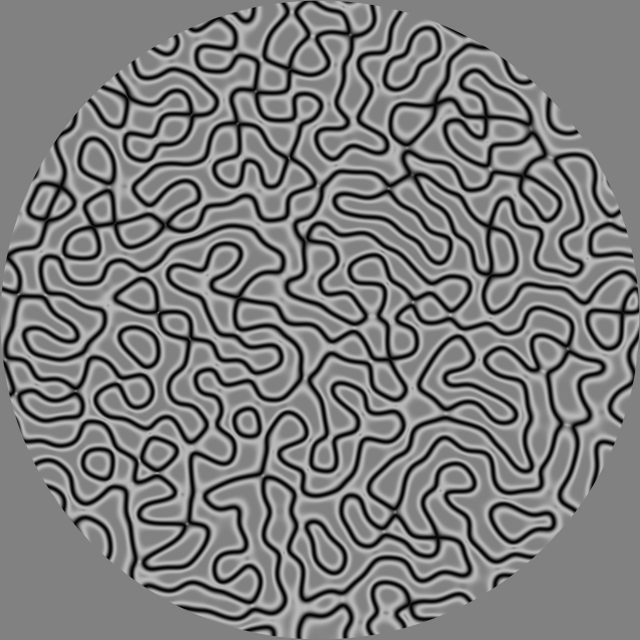
This pattern is drawn by a Shadertoy shader. Its source:

```glsl
const float PI = 3.14159265;
const int   WAVE_COUNT   = 72;     // plane waves summed into the field
const float WAVELENGTH   = 0.075;  // mean wavelength, in canvas units
const float BAND_SPREAD  = 0.35;   // relative spread of the wave numbers
const float CURVATURE    = 0.7;    // field curvature used for distances
const float LINE_RADIUS  = 0.0043; // where the dark line turns into halo
const float DISC_RADIUS  = 0.499;
const float BASE_GREY    = 0.504;
const float CONTRAST     = 0.49;

float hash(float n) {
    return fract(sin(n * 12.9898 + 4.137) * 43758.547);
}

// Random band-limited field: x = value, yz = gradient per unit of phase
vec3 waveField(vec2 p) {
    vec3 field = vec3(0.0);
    for (int i = 0; i < WAVE_COUNT; i++) {
        float id = float(i);
        float angle = (id + hash(id)) * PI / float(WAVE_COUNT);
        float stretch = 1.0 + BAND_SPREAD * (2.0 * hash(id + 101.3) - 1.0);
        vec2 wave = stretch * vec2(cos(angle), sin(angle));
        float phase = 2.0 * PI * (dot(p, wave) / WAVELENGTH + hash(id + 211.7));
        field += vec3(cos(phase), -sin(phase) * wave);
    }
    return field * sqrt(2.0 / float(WAVE_COUNT));
}

// Second-order distance to the zero contour, stable at peaks and saddles
float contourDistance(vec2 p) {
    vec3 field = waveField(p);
    float height = abs(field.x);
    float slope = length(field.yz);
    float root = sqrt(slope * slope + 2.0 * CURVATURE * height);
    float phaseDistance = 2.0 * height / max(slope + root, 1e-4);
    return phaseDistance * WAVELENGTH / (2.0 * PI);
}

// Dark core with a bright halo on both sides
float ridgeProfile(float dist) {
    float x = dist / LINE_RADIUS;
    return (x * x - 1.0) * exp(-0.5 * x * x);
}

void mainImage(out vec4 fragColor, in vec2 fragCoord) {
    float canvas = min(iResolution.x, iResolution.y);
    vec2 p = (fragCoord - 0.5 * iResolution.xy) / canvas;

    // Round aperture with a one-pixel soft edge
    float edge = 0.75 / canvas;
    float disc = 1.0 - smoothstep(-edge, edge, length(p) - DISC_RADIUS);

    float grey = BASE_GREY + CONTRAST * disc * ridgeProfile(contourDistance(p));
    fragColor = vec4(vec3(grey), 1.0);
}
```
